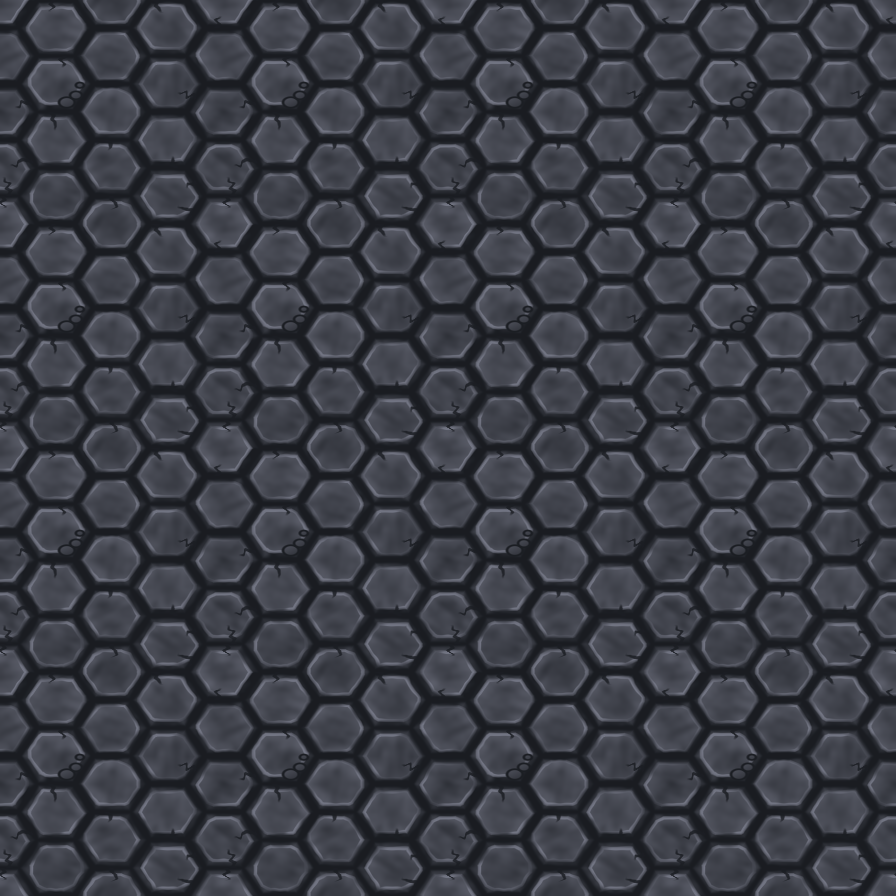
Give the GLSL for this texture, as a three.js fragment shader.

```glsl
varying vec2 vUv;

const float CELLS = 16.0;             // columns and rows on the canvas
const float PERIOD = 4.0;             // cells before the variation repeats
const vec2 HEX_SCALE = vec2(0.866, 1.0);
const float SOFT = 0.03;              // edge softness in cell units
const float GROOVE = 0.045;           // half width of the joint
const float FACE_SIDE = 0.385;        // centre to side of the raised face
const float FACE_CORNER = 0.425;      // centre to its clipped corner
const float CHIP = 0.055;             // variation of the face outline
const float RIM_WIDTH = 0.012;
const float CRACK_WIDTH = 0.02;
const vec2 PEBBLE_CELL = vec2(1.0, 2.5);
const vec2 LIGHT_DIR = vec2(-0.45, 0.89);
const vec3 JOINT_COLOR = vec3(0.10, 0.11, 0.13);
const vec3 EDGE_COLOR = vec3(0.40, 0.41, 0.46);

float hash(vec2 p) {
  vec3 h = fract(vec3(p.xyx) * 0.1031);
  h += dot(h, h.yzx + 33.33);
  return fract((h.x + h.y) * h.z);
}

// Value noise whose lattice wraps after the given period
float noise(vec2 p, float period) {
  vec2 i = floor(p);
  vec2 f = fract(p);
  f = f * f * (3.0 - 2.0 * f);
  vec2 a = mod(i, period);
  vec2 b = mod(i + 1.0, period);
  return mix(mix(hash(a), hash(vec2(b.x, a.y)), f.x),
             mix(hash(vec2(a.x, b.y)), hash(b), f.x), f.y);
}

vec2 direction(float angle) {
  return vec2(cos(angle), sin(angle));
}

// Nearest centre of two interleaved grids
vec2 hexCentre(vec2 g) {
  vec2 size = vec2(2.0, 1.0);
  vec2 a = size * floor(g / size + 0.5);
  vec2 b = size * (floor(g / size) + 0.5);
  vec2 da = (g - a) * HEX_SCALE;
  vec2 db = (g - b) * HEX_SCALE;
  return dot(da, da) < dot(db, db) ? a : b;
}

// Dark tapering line running in from the rim
float crack(vec2 p, vec2 seed) {
  vec2 dir = direction(6.2832 * hash(seed));
  float along = dot(p, dir);
  float bend = noise(vec2(along * 16.0, 0.0) + seed, 64.0) - 0.5;
  float across = abs(dot(p, vec2(-dir.y, dir.x)) + 0.12 * bend);
  float start = mix(0.14, 0.3, hash(seed + 5.0));
  float width = CRACK_WIDTH * smoothstep(start, 0.45, along);
  float line = 1.0 - smoothstep(width, width + SOFT, across);
  return line * smoothstep(start, start + 0.08, along) * step(0.5, hash(seed + 9.0));
}

void main() {
  vec2 g = vUv * CELLS;
  vec2 centre = hexCentre(g);
  vec2 p = (g - centre) * HEX_SCALE;
  vec2 id = mod(centre, PERIOD);
  vec2 seed = id * 2.0 + 3.0;
  float wobble = noise(g * 4.0, PERIOD * 4.0) - 0.5;
  float grain = noise(g * 9.0, PERIOD * 9.0) - 0.5;

  // Raised face: six sides and six clipped corners, each with its own facet
  float face = -1.0;
  float facet = 0.0;
  for (int k = 0; k < 12; k++) {
    float fk = float(k);
    float side = mod(fk, 2.0);
    vec2 normal = direction(fk * 0.5236);
    float r = hash(seed + vec2(fk * 7.0, 31.0));
    float d = dot(p, normal) - mix(FACE_CORNER, FACE_SIDE, side) - CHIP * (r - 0.5);
    float shade = 0.22 + 0.10 * dot(normal, LIGHT_DIR)
                + 0.26 * (hash(seed + vec2(fk, 57.0)) - 0.5) + 0.14 * (1.0 - side);
    facet = mix(facet, shade, smoothstep(-SOFT, SOFT, d - face));
    face = max(face, d);
  }
  face += 0.035 * wobble + 0.02 * grain;

  // Bevel, darkening into the joint
  vec2 q = abs(p);
  float edge = 0.5 - max(q.y, 0.866 * q.x + 0.5 * q.y) + 0.045 * wobble;
  float stone = smoothstep(GROOVE - SOFT, GROOVE + SOFT, edge);
  float bevel = (facet + 0.22 * grain) * smoothstep(0.0, 0.13, edge);
  float tone = mix(0.0, bevel, stone);

  // Worn face with brushed patches, paler towards its rim
  vec2 turn = direction(6.2832 * hash(seed + 71.0));
  vec2 brushed = vec2(dot(p, turn), dot(p, vec2(-turn.y, turn.x)));
  float strokes = noise(brushed * vec2(3.5, 9.0) + seed * 5.0, 64.0) - 0.5;
  float patches = noise(p * 5.0 + seed * 3.0, 64.0) - 0.5;
  float top = 0.50 + 0.16 * (hash(seed + 13.0) - 0.5) + 0.18 * strokes + 0.20 * patches
            + 0.05 * grain + 0.16 * smoothstep(-0.22, 0.0, face) + 0.12 * dot(p, LIGHT_DIR);
  tone = mix(tone, top, 1.0 - smoothstep(-SOFT, SOFT, face));

  // Thin broken highlight around the face
  float rim = 1.0 - smoothstep(RIM_WIDTH, RIM_WIDTH + SOFT, abs(face));
  tone += rim * stone * (0.10 + 0.5 * smoothstep(-0.25, 0.4, wobble + 0.4 * patches));

  // Cracks
  float cracks = max(crack(p, seed + 101.0), crack(p, seed + 151.0));
  tone = mix(tone, 0.02, 0.85 * cracks);

  // Loose pebbles at one corner
  for (int k = 0; k < 3; k++) {
    float fk = float(k);
    float radius = 0.105 - 0.025 * fk;
    vec2 away = p - 0.37 * direction(-1.1 + 0.52 * fk);
    float d = length(away * vec2(0.85, 1.1)) - radius;
    float body = 0.48 + 1.6 * dot(away, LIGHT_DIR);
    float pebble = mix(body, 0.02, smoothstep(-0.035, -0.005, d));
    float inside = 1.0 - smoothstep(0.0, SOFT, d);
    tone = mix(tone, pebble, inside * step(distance(id, PEBBLE_CELL), 0.1));
  }

  gl_FragColor = vec4(mix(JOINT_COLOR, EDGE_COLOR, clamp(tone, 0.0, 1.15)), 1.0);
}
```
